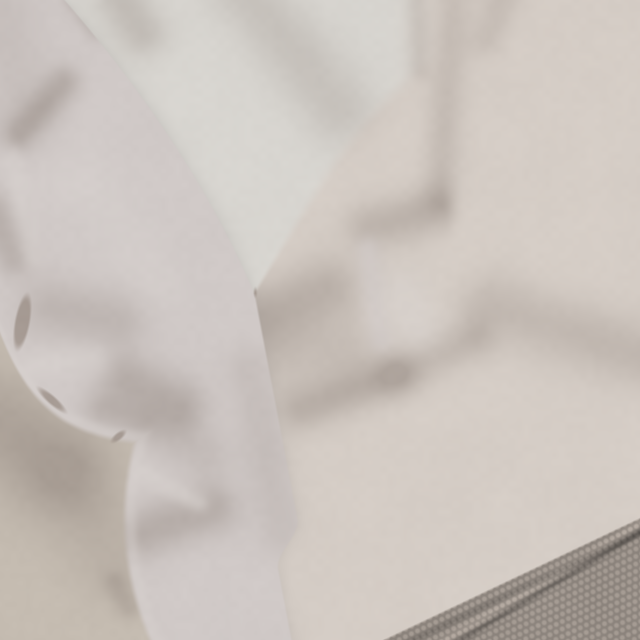
This texture is drawn by a three.js fragment shader. Its source:

```glsl
// Softly folded pale cloth with a grey knitted hem in the lower right corner.
#define LINEN vec3(0.835, 0.803, 0.775)
#define BACKING vec3(0.845, 0.835, 0.815)
#define SATIN vec3(0.815, 0.788, 0.780)
#define LINING vec3(0.775, 0.740, 0.697)
#define SHADE vec3(0.57, 0.525, 0.495)
#define GLOSS vec3(0.850, 0.828, 0.815)
#define KNIT vec3(0.605, 0.570, 0.540)
#define KNIT_PITCH 0.0105
#define GRAIN 0.010
#define EDGE 0.0025

varying vec2 vUv;

float hash(vec2 p) {
  return fract(sin(dot(p, vec2(127.1, 311.7))) * 43758.5453);
}

float noise(vec2 p) {
  vec2 i = floor(p), f = fract(p);
  f = f * f * (3.0 - 2.0 * f);
  return mix(mix(hash(i), hash(i + vec2(1, 0)), f.x),
             mix(hash(i + vec2(0, 1)), hash(i + vec2(1, 1)), f.x), f.y);
}

// Soft band around the segment from a to b
float fold(vec2 p, vec2 a, vec2 b, float width) {
  vec2 ab = b - a;
  float d = length(p - a - ab * clamp(dot(p - a, ab) / dot(ab, ab), 0.0, 1.0));
  return exp(-d * d / (width * width));
}

// One inside where d is negative
float inside(float d, float soft) {
  return 1.0 - smoothstep(-soft, soft, d);
}

float ellipse(vec2 p, vec2 center, vec2 radius, float angle) {
  float c = cos(angle), s = sin(angle);
  vec2 q = mat2(c, -s, s, c) * (p - center);
  return inside((length(q / radius) - 1.0) * min(radius.x, radius.y), EDGE);
}

// Right half: bright backing and the draped linen over it
vec3 linen(vec2 p) {
  float t = max(p.y - 0.542, 0.0);
  float border = 0.398 + 0.6 * t + 10.0 * pow(t, 5.0);
  float backing = inside(p.x - border, 0.004 + 0.06 * t) * step(0.542, p.y);
  backing *= 1.0 - smoothstep(0.60, 0.70, p.x);
  vec3 col = mix(LINEN, BACKING, backing);
  float s = 0.26 * fold(p, vec2(0.38, 1.02), vec2(0.53, 0.83), 0.055);
  s += 0.33 * fold(p, vec2(0.19, 1.0), vec2(0.22, 0.95), 0.04);
  s += 0.18 * fold(p, vec2(0.652, 1.0), vec2(0.655, 0.89), 0.018);
  s += 0.24 * fold(p, vec2(0.71, 1.0), vec2(0.685, 0.69), 0.028);
  s += 0.22 * fold(p, vec2(0.79, 1.02), vec2(0.76, 0.94), 0.03);
  float drape = 0.36 * fold(p, vec2(0.58, 0.645), vec2(0.69, 0.675), 0.038);
  s += drape * (1.0 - smoothstep(0.69, 0.73, p.x));
  s += 0.38 * fold(p, vec2(0.42, 0.51), vec2(0.51, 0.55), 0.05) * (1.0 - backing);
  s += 0.24 * fold(p, vec2(0.44, 0.45), vec2(0.53, 0.45), 0.07) * (1.0 - backing);
  s += 0.36 * fold(p, vec2(0.47, 0.36), vec2(0.62, 0.415), 0.034);
  s += 0.30 * fold(p, vec2(0.62, 0.415), vec2(0.74, 0.47), 0.034);
  s += 0.30 * fold(p, vec2(0.77, 0.52), vec2(1.02, 0.44), 0.052);
  col = mix(col, SHADE, min(s, 0.6));
  col = mix(col, SATIN, 0.7 * fold(p, vec2(0.575, 0.61), vec2(0.595, 0.47), 0.02));
  return mix(col, GLOSS, 0.5 * fold(p, vec2(0.63, 0.54), vec2(0.65, 0.49), 0.04));
}

// Left half: smooth sleeve with rolling folds
vec3 sleeve(vec2 p) {
  float s = 0.42 * fold(p, vec2(0.10, 0.87), vec2(0.03, 0.79), 0.026);
  s += 0.16 * fold(p, vec2(0.0, 0.97), vec2(0.03, 0.84), 0.06);
  s += 0.25 * fold(p, vec2(0.11, 1.0), vec2(0.148, 0.95), 0.014);
  s += 0.36 * fold(p, vec2(-0.01, 0.67), vec2(0.022, 0.60), 0.032);
  s += 0.28 * fold(p, vec2(0.08, 0.52), vec2(0.18, 0.50), 0.048);
  s += 0.42 * fold(p, vec2(0.20, 0.405), vec2(0.28, 0.365), 0.042);
  s += 0.30 * fold(p, vec2(0.16, 0.36), vec2(0.22, 0.34), 0.03);
  s += 0.18 * fold(p, vec2(0.27, 0.32), vec2(0.32, 0.29), 0.04);
  s += 0.42 * fold(p, vec2(0.22, 0.165), vec2(0.33, 0.205), 0.04);
  s += 0.17 * fold(p, vec2(0.39, 0.42), vec2(0.44, 0.17), 0.04);
  vec3 col = mix(SATIN, SHADE, min(s, 0.6));
  col = mix(col, GLOSS, 0.45 * fold(p, vec2(0.02, 0.75), vec2(0.05, 0.60), 0.018));
  col = mix(col, GLOSS, 0.45 * fold(p, vec2(0.05, 0.43), vec2(0.15, 0.44), 0.02));
  col = mix(col, GLOSS, 0.55 * fold(p, vec2(0.225, 0.26), vec2(0.31, 0.215), 0.016));
  return mix(col, GLOSS, 0.35 * fold(p, vec2(0.12, 0.72), vec2(0.25, 0.56), 0.05));
}

// Lower left: warm lining rolled under the sleeve
vec3 lining(vec2 p) {
  float s = 0.50 * fold(p, vec2(0.0, 0.34), vec2(0.08, 0.27), 0.08);
  s += 0.25 * fold(p, vec2(0.12, 0.26), vec2(0.17, 0.13), 0.07);
  s += 0.30 * fold(p, vec2(0.18, 0.09), vec2(0.20, 0.05), 0.018);
  return mix(LINING, SHADE, min(s, 0.6));
}

// Knitted body with two rolled seams
vec3 knit(vec2 p, float depth, float seam) {
  vec2 q = mat2(0.9, -0.43, 0.43, 0.9) * p / KNIT_PITCH;
  q.x += 0.5 * mod(floor(q.y), 2.0);
  float stitch = 1.0 - smoothstep(0.15, 0.55, length(fract(q) - 0.5));
  vec3 col = KNIT * (0.91 + 0.16 * stitch);
  col *= 1.0 - 0.25 * exp(-pow((seam - 0.006) / 0.006, 2.0));
  col *= 1.0 + 0.10 * exp(-pow((seam + 0.008) / 0.008, 2.0));
  return col * (1.0 - 0.20 * exp(-pow((depth - 0.022) / 0.005, 2.0)));
}

void main() {
  vec2 p = vUv;
  vec3 col = linen(p);

  // Sleeve outline narrows upward and tucks in near the bottom
  float up = max(p.y - 0.54, 0.0), down = max(0.54 - p.y, 0.0);
  float outline = 0.398 - 0.424 * up - 0.484 * up * up
                + 0.19 * down - 0.045 * smoothstep(0.35, 0.43, down);
  float rim = p.x - outline;
  col *= 1.0 - 0.05 * exp(-max(rim, 0.0) / 0.012);
  col = mix(col, sleeve(p), inside(rim, EDGE));

  // Lining under its curled edge
  float top = p.y - 0.30 - 0.18 * exp(-p.x / 0.07);
  float side = p.x - 0.195 - 1.1 * pow(p.y - 0.19, 2.0);
  float curl = max(top, side);
  col = mix(col, GLOSS, 0.35 * exp(-pow((curl - 0.01) / 0.01, 2.0)));
  col = mix(col, lining(p), inside(curl, 0.006));

  // Small openings between the folds
  float gap = ellipse(p, vec2(0.035, 0.497), vec2(0.011, 0.041), -0.18);
  gap = max(gap, ellipse(p, vec2(0.081, 0.375), vec2(0.006, 0.025), 0.85));
  gap = max(gap, ellipse(p, vec2(0.185, 0.318), vec2(0.005, 0.012), -0.9));
  gap = max(gap, ellipse(p, vec2(0.399, 0.543), vec2(0.002, 0.005), 0.0));
  col = mix(col, SHADE * 1.08, 0.8 * gap);

  // Knitted corner
  float depth = 0.475 * (p.x - 0.6) - p.y;
  float seam = 0.6 * (p.x - 0.71) - p.y;
  col = mix(col, knit(p, depth, seam), inside(-depth, EDGE));

  col += GRAIN * (noise(p * 90.0) + noise(p * 14.0) - 1.0);
  gl_FragColor = vec4(col, 1.0);
}
```
